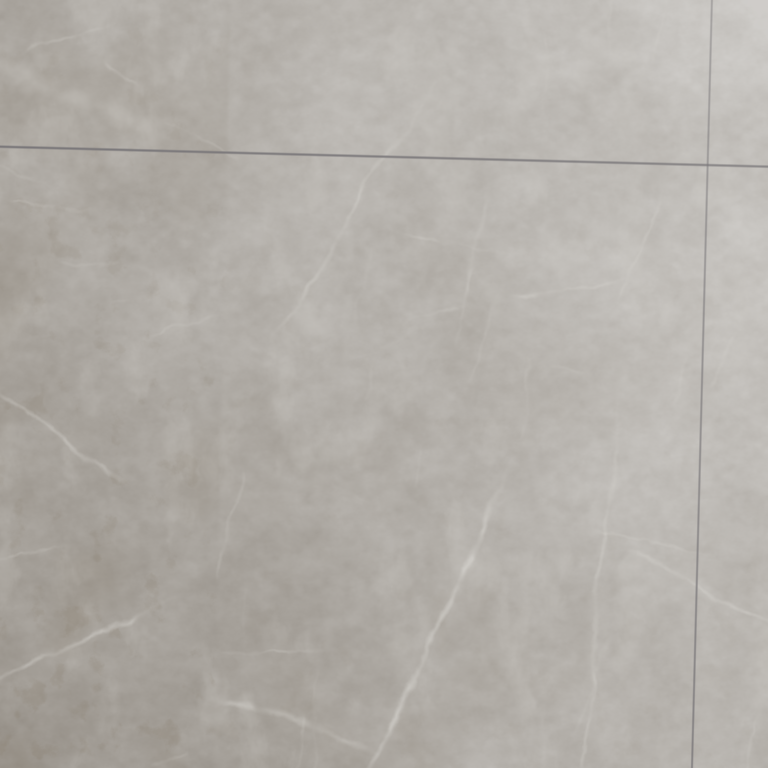
Reproduce this texture procedurally as a WebGL 2 fragment shader.

```glsl
#version 300 es
precision highp float;

uniform vec2 u_resolution;
out vec4 fragColor;

const vec3 STONE_DARK = vec3(0.610, 0.588, 0.558);
const vec3 STONE_LIGHT = vec3(0.795, 0.785, 0.770);
const vec3 STAIN = vec3(0.540, 0.500, 0.440);
const vec3 VEIN = vec3(0.815, 0.805, 0.785);
const vec3 JOINT = vec3(0.475, 0.465, 0.475);

float hash(vec2 p) {
    vec3 q = fract(p.xyx * vec3(0.1031, 0.1030, 0.0973));
    q += dot(q, q.yzx + 33.33);
    return fract((q.x + q.y) * q.z);
}

float noise(vec2 p) {
    vec2 cell = floor(p);
    vec2 f = fract(p);
    f = f * f * (3.0 - 2.0 * f);
    float low = mix(hash(cell), hash(cell + vec2(1, 0)), f.x);
    float high = mix(hash(cell + vec2(0, 1)), hash(cell + vec2(1, 1)), f.x);
    return mix(low, high, f.y);
}

float fbm(vec2 p) {
    float sum = 0.0;
    float gain = 0.5;
    for (int i = 0; i < 5; i++) {
        sum += gain * noise(p);
        p = mat2(1.6, 1.2, -1.2, 1.6) * p + 17.3;
        gain *= 0.5;
    }
    return sum / 0.97;
}

// Broken mineral streak with a cloudy halo, fading at both ends
float vein(vec2 p, vec2 a, vec2 b, float width, float pixel) {
    vec2 span = b - a;
    float along = clamp(dot(p - a, span) / dot(span, span), 0.0, 1.0);
    float dist = length(p - a - span * along);
    float taper = smoothstep(0.0, 0.15, along) * (1.0 - smoothstep(0.7, 1.0, along));
    float core = 1.0 - smoothstep(0.0, width + pixel, dist);
    float broken = smoothstep(0.15, 0.75, noise(p * 38.0)) * mix(0.6, 1.0, noise(p * 130.0));
    float halo = 0.35 * exp(-dist / (width * 2.5)) * noise(p * 70.0 + 5.0);
    return taper * (core * mix(0.25, 1.0, broken) + halo);
}

// Short streaks: shallow on the left, steep towards the right
float scatteredVeins(vec2 p, float pixel) {
    float sum = 0.0;
    for (int i = 0; i < 36; i++) {
        float id = float(i) + 3.0;
        vec2 center = vec2(fract(id * 0.618), hash(vec2(id, 7.0)));
        float shallow = mix(-0.6, 0.55, hash(vec2(id, 19.0)));
        float steep = mix(1.1, 1.6, hash(vec2(id, 31.0)));
        float isSteep = step(0.3, center.x) * step(0.25, hash(vec2(id, 43.0)));
        float angle = mix(shallow, steep, isSteep);
        float reach = mix(0.03, 0.10, hash(vec2(id, 53.0)));
        vec2 arm = reach * vec2(cos(angle), sin(angle));
        float strength = mix(0.12, 0.42, hash(vec2(id, 61.0)));
        sum += strength * vein(p, center - arm, center + arm, 0.0026, pixel);
    }
    return sum;
}

float longVeins(vec2 p, float pixel) {
    float sum = 0.60 * vein(p, vec2(0.35, 0.54), vec2(0.58, 0.92), 0.0036, pixel);
    sum += 0.85 * vein(p, vec2(0.480, -0.03), vec2(0.675, 0.42), 0.0046, pixel);
    sum += 0.50 * vein(p, vec2(0.76, -0.05), vec2(0.81, 0.52), 0.0032, pixel);
    sum += 0.65 * vein(p, vec2(0.81, 0.29), vec2(1.05, 0.165), 0.0030, pixel);
    sum += 0.60 * vein(p, vec2(-0.02, 0.50), vec2(0.17, 0.37), 0.0032, pixel);
    sum += 0.60 * vein(p, vec2(-0.05, 0.10), vec2(0.26, 0.23), 0.0036, pixel);
    sum += 0.50 * vein(p, vec2(-0.08, 0.95), vec2(0.26, 0.81), 0.0200, pixel);
    sum += 0.50 * vein(p, vec2(0.26, 0.10), vec2(0.52, 0.01), 0.0060, pixel);
    sum += 0.65 * vein(p, vec2(0.65, 0.605), vec2(0.82, 0.635), 0.0032, pixel);
    sum += 0.50 * vein(p, vec2(0.59, 0.54), vec2(0.635, 0.78), 0.0030, pixel);
    return sum;
}

float joint(float dist, float halfWidth, float pixel) {
    return 1.0 - smoothstep(0.0, halfWidth + pixel, abs(dist));
}

void main() {
    vec2 uv = gl_FragCoord.xy / u_resolution;
    float pixel = 1.0 / min(u_resolution.x, u_resolution.y);

    // Slightly tilted joint lines
    float rowOffset = uv.y - mix(0.809, 0.783, uv.x);
    float columnOffset = uv.x - mix(0.901, 0.927, uv.y);
    float printEdge = uv.x - mix(0.278, 0.300, uv.y);

    // Clouded, mottled stone under light from the upper right
    float cloud = fbm(uv * 5.0 + 4.0) - 0.5;
    float mottle = fbm(uv * vec2(24.0, 30.0) + 60.0) - 0.5;
    float grain = fbm(uv * vec2(75.0, 95.0)) - 0.5;
    float light = 0.01 + 0.68 * uv.x + 0.36 * uv.y + 0.36 * cloud + 0.26 * mottle + 0.24 * grain;
    vec3 color = mix(STONE_DARK, STONE_LIGHT, clamp(light, -0.15, 1.08));

    // Brown stains, strongest left of the faint print edge
    float leftSide = 1.0 - smoothstep(-0.004, 0.004, printEdge);
    float patches = smoothstep(0.45, 0.75, fbm(uv * 8.0 + 21.0));
    float flecks = smoothstep(0.60, 0.80, fbm(uv * 40.0 + 9.0));
    float wear = mix(0.14, 0.42, leftSide) * (1.0 - 0.7 * uv.y) * (1.0 - 0.5 * uv.x);
    color = mix(color, STAIN, wear * (0.8 * patches + 0.7 * flecks));
    color -= 0.006 * leftSide * exp(printEdge * 18.0);

    // Wandering veins and pale wisps
    vec2 bend = vec2(fbm(uv * 8.0 + 40.0), fbm(uv * 8.0 + 70.0)) - 0.5;
    vec2 ragged = vec2(fbm(uv * 40.0 + 11.0), fbm(uv * 40.0 + 83.0)) - 0.5;
    vec2 warped = uv + 0.030 * bend + 0.009 * ragged;
    float veins = longVeins(warped, pixel) + scatteredVeins(warped, pixel);
    float wisps = smoothstep(0.55, 0.80, fbm(warped * vec2(22.0, 12.0) + 31.0));
    color = mix(color, VEIN, clamp(0.75 * veins + 0.22 * wisps, 0.0, 0.85));

    // Grout joints, the upright one paler towards the top
    color = mix(color, JOINT, joint(columnOffset, 0.0012, pixel) * mix(0.80, 0.45, uv.y));
    color = mix(color, JOINT, joint(rowOffset, 0.0016, pixel) * mix(1.0, 0.75, uv.x));
    fragColor = vec4(color, 1.0);
}
```
